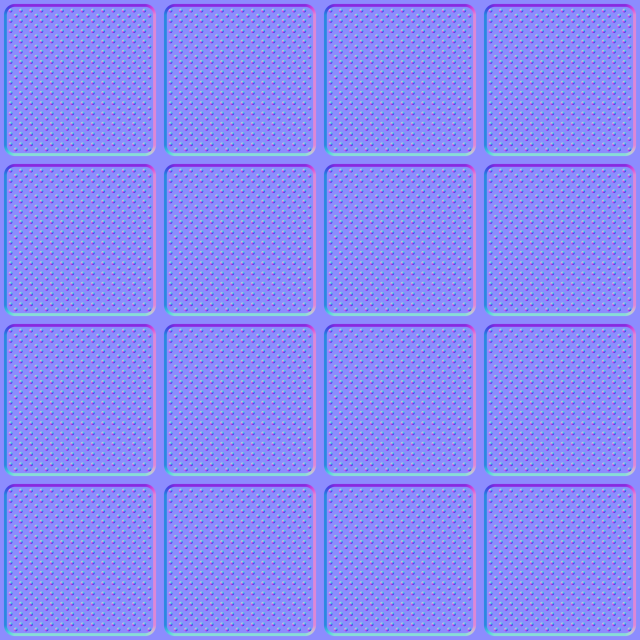
Write a Shadertoy shader that draws this texture map.

```glsl
// Normal map of a 4 by 4 grid of raised rounded panels, each dotted with staggered dimples.

const float PANELS = 4.0;

// Signed distance to a square with rounded corners.
float roundedSquare(vec2 p, float halfSize, float radius) {
    vec2 q = abs(p) - halfSize + radius;
    return length(max(q, 0.0)) + min(max(q.x, q.y), 0.0) - radius;
}

// Outward direction of the nearest edge of that square.
vec2 edgeDirection(vec2 p, float halfSize, float radius) {
    vec2 q = abs(p) - halfSize + radius;
    vec2 d = max(q.x, q.y) > 0.0 ? normalize(max(q, 0.0)) : (q.x > q.y ? vec2(1, 0) : vec2(0, 1));
    return d * sign(p);
}

// Slope of the panel rim, facing outward.
vec2 rimSlope(vec2 p) {
    float d = roundedSquare(p, 0.475, 0.068);
    float band = smoothstep(-0.0195, -0.0155, d) * (1.0 - smoothstep(-0.002, 0.002, d));
    return edgeDirection(p, 0.475, 0.068) * band;
}

// Slope of the dimples on a checkerboard of 28 by 28 cells, facing inward.
vec2 dimpleSlope(vec2 p) {
    vec2 grid = (p + 0.45) * 28.0 / 0.9;
    vec2 cell = floor(grid);
    bool inside = all(greaterThanEqual(cell, vec2(0))) && all(lessThan(cell, vec2(28)));
    if (!inside || mod(cell.x + cell.y, 2.0) < 0.5) return vec2(0);
    vec2 q = (grid - cell - 0.5) / 0.365;
    float r = length(q);
    return -1.25 * q * (1.0 - smoothstep(0.92, 1.08, r));
}

// Colour of the surface normal, with green pointing down.
vec3 normalColor(vec2 uv) {
    vec2 p = fract(uv * PANELS) - 0.5;
    vec2 slope = (rimSlope(p) + dimpleSlope(p)) * vec2(1, -1);
    vec3 normal = normalize(vec3(slope + 0.1, 1.0));
    return 0.5 + 0.5 * normal;
}

void mainImage(out vec4 fragColor, in vec2 fragCoord) {
    // Average 4 by 4 samples per pixel to smooth the edges.
    vec3 color = vec3(0);
    for (int i = 0; i < 16; i++) {
        vec2 offset = (vec2(i % 4, i / 4) + 0.5) / 4.0 - 0.5;
        color += normalColor((fragCoord + offset) / iResolution.xy);
    }
    fragColor = vec4(color / 16.0, 1.0);
}
```
